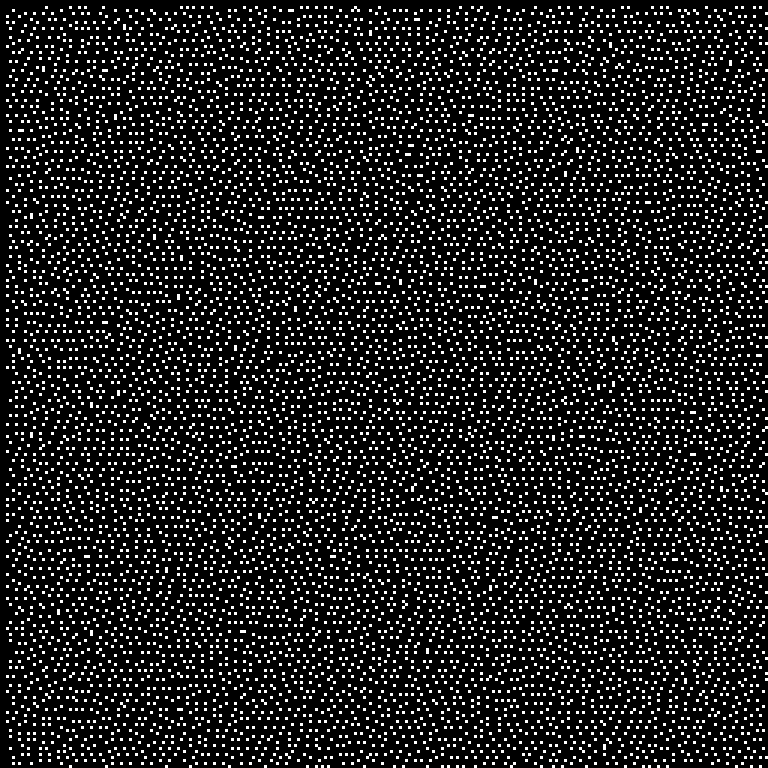
Reproduce this pattern procedurally as a WebGL 1 fragment shader.

```glsl
precision highp float;

uniform vec2 u_resolution;

const float GRID = 256.0;                // square cells across the canvas
const vec2 SPACING = vec2(2.96, 2.57);   // column and row pitch, in cells
const float JITTER = 0.42;               // random offset, share of the pitch
const float SLOPE = 0.21;                // steepness of each shear wave
const float MARGIN = 2.0;                // empty cells at left and top
const float SHEARS = 5.0;
const vec3 BLACK = vec3(0.0);
const vec3 WHITE = vec3(1.0);

float hash(vec2 p) {
  return fract(sin(dot(p, vec2(127.1, 311.7))) * 43758.5453);
}

vec2 hash2(vec2 p) {
  return vec2(hash(p), hash(p + vec2(57.3, 19.7)));
}

// Slides points along one direction by a wave across it; keeps area.
vec2 shear(vec2 p, float index, float slope) {
  float angle = index * 2.4 + 0.5;
  vec2 along = vec2(cos(angle), sin(angle));
  float frequency = 0.11 + 0.043 * index;
  float phase = dot(p, vec2(-along.y, along.x)) * frequency + index * 1.7;
  return p + along * sin(phase) * slope / frequency;
}

// Lattice plane to canvas cells.
vec2 warp(vec2 p) {
  for (float i = 0.0; i < SHEARS; i++) p = shear(p, i, SLOPE);
  return p;
}

// Exact inverse: the same shears undone in reverse order.
vec2 unwarp(vec2 p) {
  for (float i = 0.0; i < SHEARS; i++) p = shear(p, SHEARS - 1.0 - i, -SLOPE);
  return p;
}

// Staggered lattice point with a random offset.
vec2 latticePoint(vec2 id) {
  vec2 offset = (hash2(id) - 0.5) * JITTER;
  return (id + 0.5 + vec2(0.5 * mod(id.y, 2.0), 0.0) + offset) * SPACING;
}

// Antialiased coverage of one unit cell.
float cellCoverage(vec2 p, vec2 cell, float pixel) {
  vec2 edge = 0.5 - abs(p - cell - 0.5);
  vec2 cover = clamp(edge / pixel + 0.5, 0.0, 1.0);
  return cover.x * cover.y;
}

float insideMargin(vec2 cell) {
  return step(MARGIN, cell.x) * step(cell.y, GRID - MARGIN - 1.0);
}

// Scattered dots, each snapped to a cell of the grid.
float dots(vec2 p, float pixel) {
  vec2 q = unwarp(p) / SPACING;
  float row = floor(q.y);
  float cover = 0.0;
  for (float j = -1.0; j <= 1.0; j++) {
    float y = row + j;
    float column = floor(q.x - 0.5 * mod(y, 2.0));
    for (float i = -1.0; i <= 1.0; i++) {
      vec2 cell = floor(warp(latticePoint(vec2(column + i, y))));
      cover = max(cover, cellCoverage(p, cell, pixel) * insideMargin(cell));
    }
  }
  return cover;
}

void main() {
  float size = min(u_resolution.x, u_resolution.y);
  vec2 p = gl_FragCoord.xy / size * GRID;
  gl_FragColor = vec4(mix(BLACK, WHITE, dots(p, GRID / size)), 1.0);
}
```
